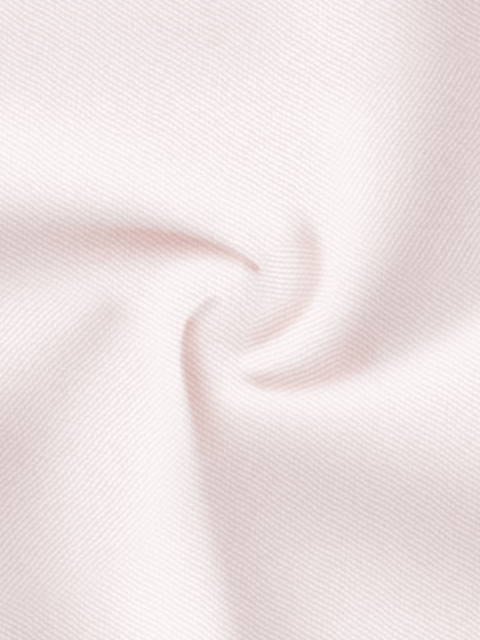
Give the GLSL for this texture, as a Shadertoy shader.

```glsl
// Pale pink knitted cloth gathered into a swirl of soft folds.
// Bezier strokes with their own falloff on each side darken, blush or lift it;
// rib grids of several directions, blended by region, give the knit.

const vec3 LIGHT = vec3(.964, .938, .937);
const vec3 SHADE = vec3(.832, .757, .757);
const vec3 BLUSH = vec3(.845, .68, .65);
const vec3 GLOW = vec3(.984, .967, .965);
const vec2 CENTRE = vec2(.38, .49);
const float RIB_SLOPE = .56;      // downward slope of the main ribs
const float RIB_PERIOD = .0083;
const float STITCH_LENGTH = .0092;
const float KNIT_CONTRAST = .027;
const int SEGMENTS = 14;
// regions with other ribs: centre x, y, radius, slope
const vec4 REGIONS[4] = vec4[4](vec4(.03, .31, .24, -.8),
    vec4(.7, .74, .17, -.95), vec4(.46, .56, .06, .1), vec4(.46, .455, .075, -.4));

float hash(vec2 p) {
    vec3 q = fract(p.xyx * .1031);
    q += dot(q, q.yzx + 33.33);
    return fract((q.x + q.y) * q.z);
}

vec2 bezier(vec2 a, vec2 b, vec2 c, float t) {
    return mix(mix(a, b, t), mix(b, c, t), t);
}

// Stroke strength around a curve; widths are (left, right) of its direction.
float fold(vec2 p, vec2 a, vec2 b, vec2 c, vec2 startWidth, vec2 endWidth) {
    float nearest = 1e3, along = 0., side = 0.;
    vec2 from = a;
    for (int i = 0; i < SEGMENTS; i++) {
        vec2 to = bezier(a, b, c, float(i + 1) / float(SEGMENTS));
        vec2 d = to - from, v = p - from;
        float h = clamp(dot(v, d) / dot(d, d), 0., 1.);
        vec2 gap = v - d * h;
        float dist = length(gap);
        if (dist < nearest) {
            nearest = dist;
            along = (float(i) + h) / float(SEGMENTS);
            side = (d.x * gap.y - d.y * gap.x) / (length(d) * dist + 1e-6);
        }
        from = to;
    }
    vec2 width = mix(startWidth, endWidth, along);
    float w = mix(width.y, width.x, smoothstep(-1., 1., side));
    return exp(-nearest * nearest / (w * w));
}

// Fraction of light left after the broad hollows and the creases.
float foldLight(vec2 p) {
    // hollows: right, lower right, left, lower left, upper left
    float l = 1. - .66 * fold(p, vec2(.73, 1.05), vec2(.75, .72), vec2(.57, .47), vec2(.16, .12), vec2(.05, .045));
    l *= 1. - .58 * fold(p, vec2(.42, .26), vec2(.6, .21), vec2(.82, .16), vec2(.09, .13), vec2(.13, .18));
    l *= 1. - .42 * fold(p, vec2(.17, .51), vec2(.1, .42), vec2(-.03, .27), vec2(.03), vec2(.09));
    l *= 1. - .56 * fold(p, vec2(-.01, .28), vec2(0., .1), vec2(.05, -.05), vec2(.1), vec2(.11));
    l *= 1. - .2 * fold(p, vec2(-.05, .97), vec2(.1, .95), vec2(.35, .97), vec2(.14), vec2(.1));
    // crease entering from the left
    l *= 1. - .72 * fold(p, vec2(-.02, .622), vec2(.27, .67), vec2(.4, .583), vec2(.06, .085), vec2(.003, .009));
    // crease curling down to the bottom
    l *= 1. - .45 * fold(p, vec2(.325, .53), vec2(.27, .485), vec2(.288, .41), vec2(.018, .005), vec2(.028, .004));
    l *= 1. - .6 * fold(p, vec2(.287, .43), vec2(.31, .31), vec2(.395, -.02), vec2(.025, .004), vec2(.11, .035));
    // crease rising to the right
    l *= 1. - .5 * fold(p, vec2(.39, .408), vec2(.52, .365), vec2(.78, .56), vec2(.014, .008), vec2(.12, .04));
    // inner hollow of the swirl
    l *= 1. - .32 * fold(p, vec2(.485, .64), vec2(.53, .53), vec2(.385, .455), vec2(.012, .04), vec2(.01, .03));
    l *= 1. - .22 * fold(p, vec2(.4, .58), vec2(.41, .52), vec2(.33, .47), vec2(.025), vec2(.035));
    return l;
}

// Warm colour bouncing inside the deepest creases.
float foldBlush(vec2 p) {
    float b = .58 * smoothstep(.03, .28, p.x) * fold(p, vec2(.02, .625), vec2(.28, .665), vec2(.4, .583), vec2(.012, .05), vec2(.003, .008));
    b = max(b, .55 * smoothstep(.24, .42, p.y) * fold(p, vec2(.293, .495), vec2(.277, .42), vec2(.34, .24), vec2(.014, .004), vec2(.035, .008)));
    b = max(b, .3 * fold(p, vec2(.405, .4), vec2(.47, .385), vec2(.56, .43), vec2(.018, .008), vec2(.035, .012)));
    return max(b, .28 * fold(p, vec2(.488, .62), vec2(.52, .53), vec2(.41, .47), vec2(.012, .025), vec2(.01, .02)));
}

// Bright crests between the creases.
float foldGlow(vec2 p) {
    float g = fold(p, vec2(.37, .583), vec2(.22, .61), vec2(.255, .4), vec2(.022), vec2(.03));
    g = max(g, fold(p, vec2(.255, .42), vec2(.22, .2), vec2(.27, -.05), vec2(.03), vec2(.07)));
    g = max(g, fold(p, vec2(.36, .385), vec2(.53, .33), vec2(.78, .49), vec2(.022), vec2(.05)));
    g = max(g, fold(p, vec2(.39, .432), vec2(.56, .47), vec2(.535, .8), vec2(.02), vec2(.05)));
    return max(g, .8 * fold(p, vec2(-.02, .78), vec2(.25, .74), vec2(.43, .65), vec2(.07), vec2(.03)));
}

// Ribs of one slope split into uneven stitches.
float ribs(vec2 q, float slope) {
    float c = cos(slope), s = sin(slope);
    vec2 cloth = vec2(c * q.x - s * q.y, s * q.x + c * q.y);
    cloth.y += .0016 * sin(cloth.x * 31.) + .0008 * sin(cloth.x * 83. + cloth.y * 40.);
    float row = cloth.y / RIB_PERIOD;
    float stitch = cloth.x / STITCH_LENGTH + .5 * floor(row);
    float rib = -cos(6.2832 * row);
    float uneven = hash(floor(vec2(stitch, row) * 2.) + 400.) - .5;
    return rib - .35 * cos(6.2832 * stitch) * (.5 + .5 * rib) + 1.1 * uneven;
}

float knit(vec2 p) {
    vec2 q = p - CENTRE;
    float k = ribs(q, RIB_SLOPE);
    for (int i = 0; i < 4; i++) {
        vec4 r = REGIONS[i];
        float inside = 1. - smoothstep(.85, 1.2, length(p - r.xy) / r.z);
        k = mix(k, ribs(q, r.w), inside);
    }
    return k;
}

void mainImage(out vec4 fragColor, in vec2 fragCoord) {
    vec2 p = fragCoord / iResolution.y;
    float light = foldLight(p) + .02 * sin(p.x * 17. + p.y * 9.) * sin(p.y * 13. - p.x * 5.);
    vec3 col = mix(SHADE, LIGHT, light);
    col = mix(col, BLUSH, foldBlush(p));
    float glow = foldGlow(p);
    col = mix(col, GLOW, .6 * glow);
    col += KNIT_CONTRAST * (1. - .4 * glow) * knit(p) * vec3(.85, 1., 1.);
    fragColor = vec4(clamp(col, 0., 1.), 1.);
}
```
